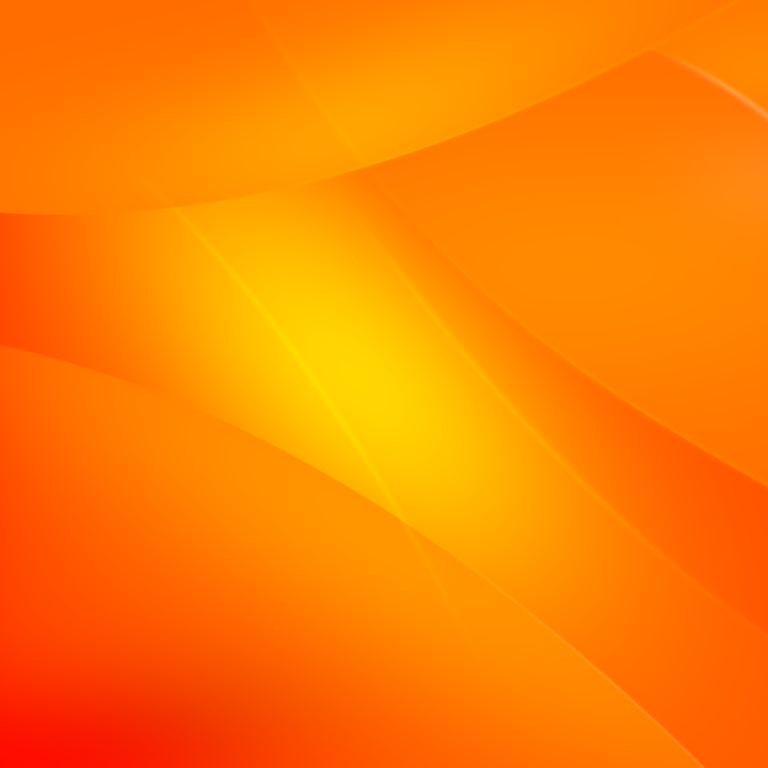
Write a Shadertoy shader that draws this background.

```glsl
// Glowing orange backdrop of overlapping translucent sheets with thin curved highlights.

#define GLOW_CENTER vec2(0.46, 0.51)
#define GLOW_GAIN 0.50
#define BASE_LEVEL 0.34
#define LINE_WIDTH 0.0045
#define LINE_GAIN 0.045
#define CORNER_RED 0.24
#define EDGE_SOFTNESS 0.0015

// Signed distance (positive above) to a cubic height curve starting at x0.
float curveDistance(vec2 p, float x0, vec4 k) {
    float t = p.x - x0;
    float height = k.x + t * (k.y + t * (k.z + t * k.w));
    float slope = k.y + t * (2.0 * k.z + t * 3.0 * k.w);
    return (p.y - height) / sqrt(1.0 + slope * slope);
}

// Elliptic falloff with squared radii along each axis.
float blob(vec2 d, vec2 radiiSquared) {
    return exp(-dot(d * d, 1.0 / radiiSquared));
}

// Antialiased coverage of the positive side of an edge.
float above(float d) {
    float w = max(EDGE_SOFTNESS, 0.75 / iResolution.y);
    return smoothstep(-w, w, d);
}

// Soft highlight along a curve.
float streak(float d, float width) {
    return exp(-d * d / (width * width));
}

void mainImage(out vec4 fragColor, in vec2 fragCoord) {
    vec2 p = fragCoord / iResolution.xy;

    // Sheet borders and free highlights
    float crest = curveDistance(p, 0.0, vec4(0.723, -0.063, 0.424, -0.06));
    float hill = curveDistance(p, 0.0, vec4(0.551, -0.22, -0.415, 0.0));
    float ray = curveDistance(p, 0.195, vec4(0.759, -0.937, -1.168, 0.0));
    float band = curveDistance(p, 0.443, vec4(0.753, -1.417, 0.676, 0.0));
    float wing = curveDistance(p, 0.326, vec4(1.0, -1.66, 1.58, -0.76));
    float flare = curveDistance(p, 0.846, vec4(0.935, -0.36, -1.33, 0.0));

    float inCrest = above(crest);
    float inHill = above(-hill);
    float inWing = above(wing);
    float inFlare = above(flare) * smoothstep(0.80, 0.86, p.x);

    // Central diagonal glow
    vec2 g = p - GLOW_CENTER;
    vec2 diagonal = vec2(g.x - g.y, g.x + g.y) * 0.7071;
    float level = BASE_LEVEL + GLOW_GAIN * blob(diagonal, vec2(0.17, 0.040));
    level -= 0.03 * above(band) * smoothstep(0.40, 0.56, p.x);

    // Right sheet and the small sheet in its top corner
    float wingLevel = 0.42 + 0.12 * blob(p - vec2(0.75, 0.65), vec2(0.25, 0.045));
    float haze = blob(p - vec2(1.0, 0.77), vec2(0.012, 0.005));
    wingLevel += 0.04 * haze;
    float flareLevel = 0.47 + 0.06 * blob(p - vec2(1.0, 0.91), vec2(0.02, 0.004));
    wingLevel = mix(wingLevel, flareLevel, inFlare);
    level = mix(level, wingLevel, inWing);

    // Lower left sheet
    vec2 h = p - vec2(0.50, 0.30);
    vec2 along = vec2(dot(h, vec2(0.85, -0.50)), dot(h, vec2(0.50, 0.85)));
    float hillLevel = BASE_LEVEL + 0.25 * blob(along, vec2(0.40, 0.030));
    level = mix(level, hillLevel, inHill);
    level -= 0.09 * exp(-p.x / 0.10) * (1.0 - inCrest);

    // Top sheet
    float crestLevel = 0.42 + 0.21 * blob(vec2(crest - 0.05, p.x - 0.45), vec2(0.015, 0.13));
    level = mix(level, crestLevel + 0.015 * inWing, inCrest);

    // Deep red lower corner
    float corner = blob(p - vec2(0.10, 0.0), vec2(0.068, 0.0144));
    level -= CORNER_RED * corner;

    // Curved highlights, each fading along its length
    float rayFade = smoothstep(0.15, 0.28, p.x) * (1.0 - smoothstep(0.50, 0.65, p.x));
    float bandFade = smoothstep(0.44, 0.58, p.x) * (1.0 - 0.6 * smoothstep(0.75, 1.0, p.x));
    float wingFade = mix(0.4, 1.0, smoothstep(0.55, 0.85, p.x));
    float light = streak(ray, LINE_WIDTH) * rayFade;
    light += streak(band, LINE_WIDTH * 1.2) * bandFade * (1.0 - inHill);
    light += streak(wing, LINE_WIDTH) * wingFade;
    light += 0.8 * streak(crest, LINE_WIDTH * 0.7) * smoothstep(0.05, 0.65, p.x);
    float hillLine = streak(hill, LINE_WIDTH * 0.5) * smoothstep(0.45, 0.85, p.x);
    light += 1.5 * hillLine;
    float flareLine = streak(flare, LINE_WIDTH) * smoothstep(0.84, 0.96, p.x);
    flareLine *= 1.0 - inCrest;
    level += LINE_GAIN * (light + 2.5 * flareLine);

    // Warm ramp from red to yellow, with pale tints on the highlights
    float pale = 0.22 * flareLine + 0.08 * hillLine + 0.08 * haze * inWing;
    vec3 color = vec3(1.0 - 0.05 * blob(p - vec2(0.25, 0.07), vec2(0.03, 0.006)), level, pale);
    fragColor = vec4(clamp(color, 0.0, 1.0), 1.0);
}
```
